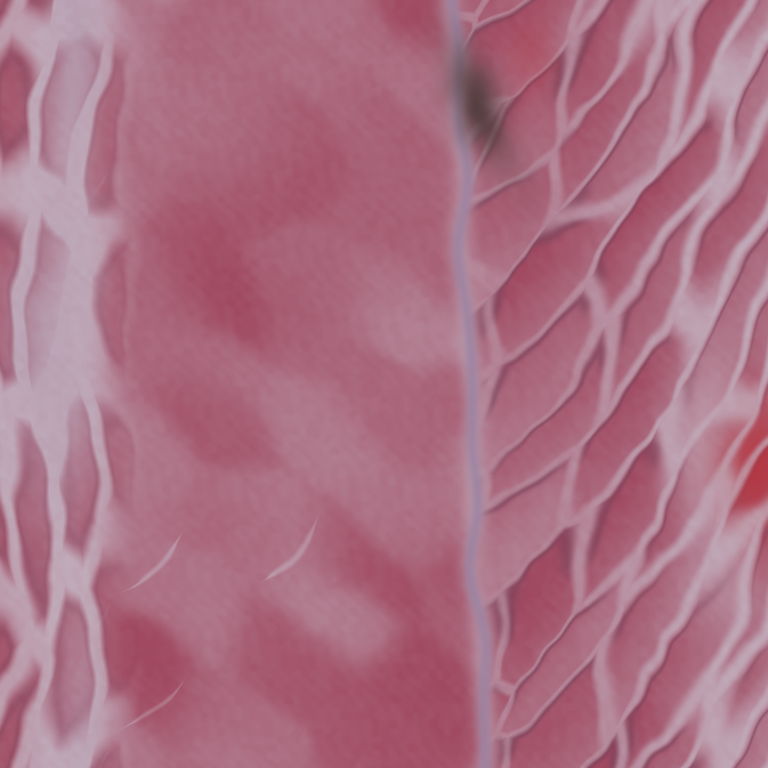
Reproduce this texture procedurally as a WebGL 1 fragment shader.

```glsl
precision highp float;
uniform vec2 u_resolution;

#define DEEP vec3(0.637, 0.315, 0.405)
#define PALE vec3(0.76, 0.68, 0.735)
#define RIM vec3(0.45, 0.25, 0.34)
#define LAVENDER vec3(0.59, 0.51, 0.64)
#define STAIN vec3(0.34, 0.25, 0.26)
#define RED vec3(0.71, 0.20, 0.24)
#define MID_CELLS vec2(6.5, 11.0)
#define LEFT_CELLS vec2(17.0, 4.2)
#define RIGHT_CELLS vec2(6.5, 10.0)
#define STREAK_GRID 7.5
#define STREAK_SHARE 0.4
#define GRAIN 0.07

vec2 hash2(vec2 p) {
  return fract(sin(vec2(dot(p, vec2(127.1, 311.7)),
                        dot(p, vec2(269.5, 183.3)))) * 43758.5);
}

// xy: offset from the nearest centre, z: border distance, w: blended tone
vec4 cells(vec2 p) {
  vec2 base = floor(p), offset = vec2(0.0);
  float first = 9.0, second = 9.0, tone = 0.0, total = 0.0;
  for (int j = -1; j <= 1; j++) {
    for (int i = -1; i <= 1; i++) {
      vec2 id = base + vec2(float(i), float(j));
      vec2 d = p - id - 0.15 - 0.7 * hash2(id);
      float dist = length(d);
      float weight = exp(-7.0 * dist * dist);
      tone += weight * hash2(id + 37.0).x;
      total += weight;
      if (dist < first) {
        second = first;
        first = dist;
        offset = d;
      } else {
        second = min(second, dist);
      }
    }
  }
  return vec4(offset, second - first, tone / total);
}

// Soft elliptical spot
float spot(vec2 p, vec2 centre, vec2 radius) {
  vec2 d = (p - centre) / radius;
  return exp(-dot(d, d));
}

// Dark line just inside a cell border
float rimLine(float border, float place, float width) {
  float d = (border - place) / width;
  return exp(-d * d);
}

// Short pale streaks rising to the right
float streaks(vec2 p) {
  vec2 q = vec2(p.x + p.y, p.y - p.x) * 0.7071 * STREAK_GRID;
  vec2 id = floor(q), random = hash2(id + 5.0);
  vec2 d = fract(q) - vec2(0.5, 0.25 + 0.5 * random.y);
  d.y += 0.06 * sin(d.x * 5.0 + random.x * 6.0);
  float thickness = 0.045 * (1.0 - smoothstep(0.1, 0.46, abs(d.x))) + 0.004;
  float line = 1.0 - smoothstep(0.0, thickness, abs(d.y));
  return line * step(random.x, STREAK_SHARE) * smoothstep(0.48, 0.3, abs(d.x));
}

void main() {
  vec2 uv = gl_FragCoord.xy / u_resolution;
  vec2 p = uv + 0.006 * sin(uv.yx * vec2(23.0, 19.0) + 2.0 * sin(uv * 13.0))
              + 0.002 * sin(uv.yx * 71.0 + 3.0 * sin(uv * 37.0));
  float veinX = 0.632 - 0.04 * uv.y + 0.004 * sin(uv.y * 17.0)
              + 0.002 * sin(uv.y * 43.0);
  float side = uv.x - veinX;

  // Blurred middle tissue
  vec2 slanted = vec2(dot(p, vec2(0.78, -0.62)), dot(p, vec2(0.62, 0.78)));
  float patches = cells(slanted * MID_CELLS + 3.0).w - 0.5;
  float clouds = cells(p * 3.6 + 11.0).w - 0.5;
  float middle = 0.25 + 0.5 * patches + 0.3 * clouds
               + 0.32 * spot(p, vec2(0.26, 0.86), vec2(0.16, 0.13));
  middle += 0.38 * streaks(p) * smoothstep(0.5, 0.36, p.x);

  // Upright spindles in the pale left band
  vec4 spindle = cells(vec2(p.x - 0.018 * sin(p.y * 7.0), p.y) * LEFT_CELLS);
  float leftGap = 1.0 - smoothstep(0.08, 0.4, spindle.z);
  float band = spot(p, vec2(0.095, 0.9), vec2(0.035, 0.3))
             + spot(p, vec2(0.07, 0.53), vec2(0.06, 0.19))
             + 0.6 * spot(p, vec2(0.1, 0.1), vec2(0.035, 0.15));
  float leftPale = clamp(leftGap * 0.85 + band * 0.8, 0.0, 1.0);
  float left = mix(0.06, 0.95, leftPale);
  float leftMask = smoothstep(0.19, 0.11, p.x);

  // Curved fibres fanning out from the vein
  float reach = max(p.x - veinX, 0.0);
  float far = smoothstep(0.05, 0.36, reach);
  vec2 fan = vec2(reach, p.y - reach * (0.7 + 1.6 * reach));
  vec4 fibre = cells(fan * RIGHT_CELLS + 7.0);
  float gapWidth = mix(0.16, 0.42, far) * (1.0 + clouds);
  float rightGap = 1.0 - smoothstep(0.03, gapWidth, fibre.z);
  float shade = -0.28 * fibre.y * smoothstep(0.0, 0.1, fibre.z);
  float right = 0.2 + shade + 0.35 * (fibre.w - 0.5) + 0.25 * clouds;
  right = mix(right, mix(0.52, 0.92, far), rightGap);
  float clearing = spot(p, vec2(0.92, 0.42), vec2(0.045, 0.13))
                 + 0.6 * spot(p, vec2(0.95, 0.23), vec2(0.07, 0.06));
  right = mix(right, 0.9, 0.8 * min(clearing, 1.0));
  float rightMask = smoothstep(-0.005, 0.025, side);

  // Combine the tissues into one ramp
  float tone = mix(mix(middle, left, leftMask), right, rightMask);
  tone += GRAIN * (cells(uv * 95.0).w - 0.5);
  tone += 0.012 * sin(dot(uv, vec2(310.0, 190.0)) + 3.0 * sin(uv.y * 60.0));
  vec3 color = mix(DEEP, PALE, clamp(tone, -0.08, 1.0));

  // Purple rims on the upper edges of the cells
  float rightRim = rimLine(fibre.z, gapWidth * 0.85, 0.08)
                 * smoothstep(0.0, 0.3, fibre.y) * rightMask * (1.0 - min(clearing, 1.0));
  float leftRim = rimLine(spindle.z, 0.38, 0.09) * leftMask * (1.0 - min(band, 1.0));
  color = mix(color, RIM, 0.5 * rightRim + 0.3 * leftRim);

  // Lavender vein with a pale sheath
  float sheath = exp(-pow(side / 0.017, 2.0));
  float core = exp(-pow((side + 0.004 * sin(uv.y * 31.0)) / 0.008, 2.0));
  color = mix(color, PALE, 0.55 * sheath);
  color = mix(color, LAVENDER, 0.7 * core);
  color = mix(color, LAVENDER, 0.25 * min(band, 1.0) * leftMask * (0.5 + clouds));

  // Red cells and the dark stain
  float red = spot(p, vec2(0.985, 0.39), vec2(0.045, 0.09)) * (1.0 - 0.7 * rightGap);
  float blush = spot(p, vec2(0.69, 0.93), vec2(0.035, 0.06));
  color = mix(color, RED, 0.85 * red + 0.3 * blush);
  vec2 leaning = vec2(p.x + 0.4 * (p.y - 0.86), p.y);
  float stain = spot(leaning, vec2(0.624, 0.86), vec2(0.03, 0.075));
  color = mix(color, STAIN, stain * (0.85 + 0.4 * patches));

  gl_FragColor = vec4(color, 1.0);
}
```
